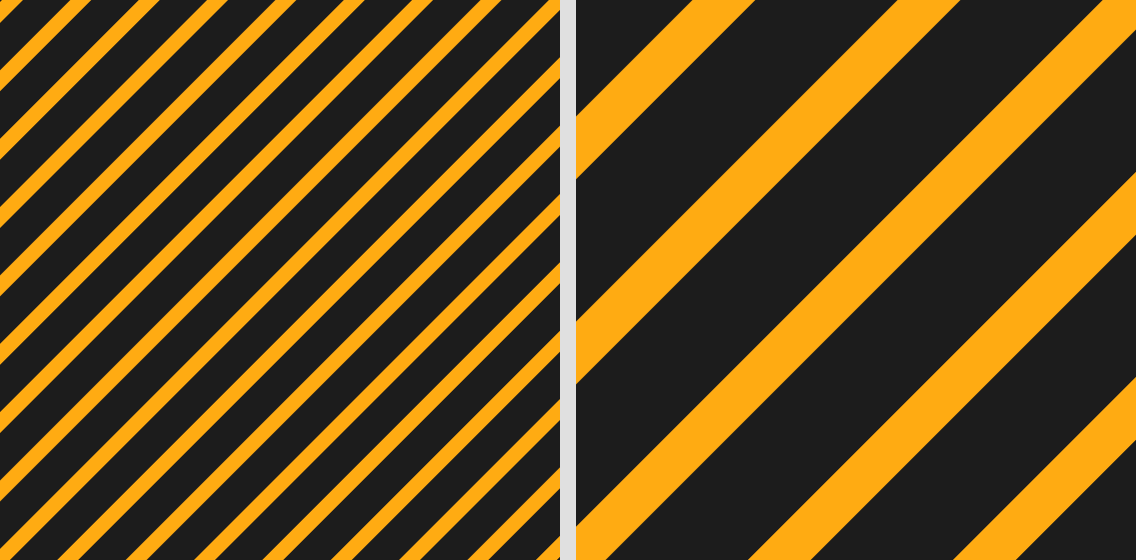
Left, the full canvas; right, a detail of the centre.
Reproduce this pattern procedurally as a WebGL 1 fragment shader.

```glsl
precision highp float;
// Diagonal amber hazard stripes, rising to the right on a charcoal ground.

#define STRIPE_PERIOD 0.12207  // horizontal distance between stripe centres
#define STRIPE_WIDTH  0.03743  // horizontal thickness of one stripe
#define STRIPE_OFFSET 0.02230  // first stripe centre along the top edge
#define GROUND_COLOR  vec3(0.110, 0.110, 0.110)
#define STRIPE_COLOR  vec3(1.000, 0.669, 0.070)

uniform vec2 u_resolution;

// Signed distance to the nearest 45-degree stripe, negative inside.
float stripeDistance(vec2 p) {
  float across = p.x + 1.0 - p.y - STRIPE_OFFSET;
  float fromCentre = abs(fract(across / STRIPE_PERIOD + 0.5) - 0.5) * STRIPE_PERIOD;
  return (fromCentre - 0.5 * STRIPE_WIDTH) * sqrt(0.5);
}

void main() {
  vec2 p = gl_FragCoord.xy / u_resolution;
  float pixel = 1.0 / min(u_resolution.x, u_resolution.y);

  // One-pixel edge coverage
  float coverage = clamp(0.5 - stripeDistance(p) / pixel, 0.0, 1.0);
  gl_FragColor = vec4(mix(GROUND_COLOR, STRIPE_COLOR, coverage), 1.0);
}
```
